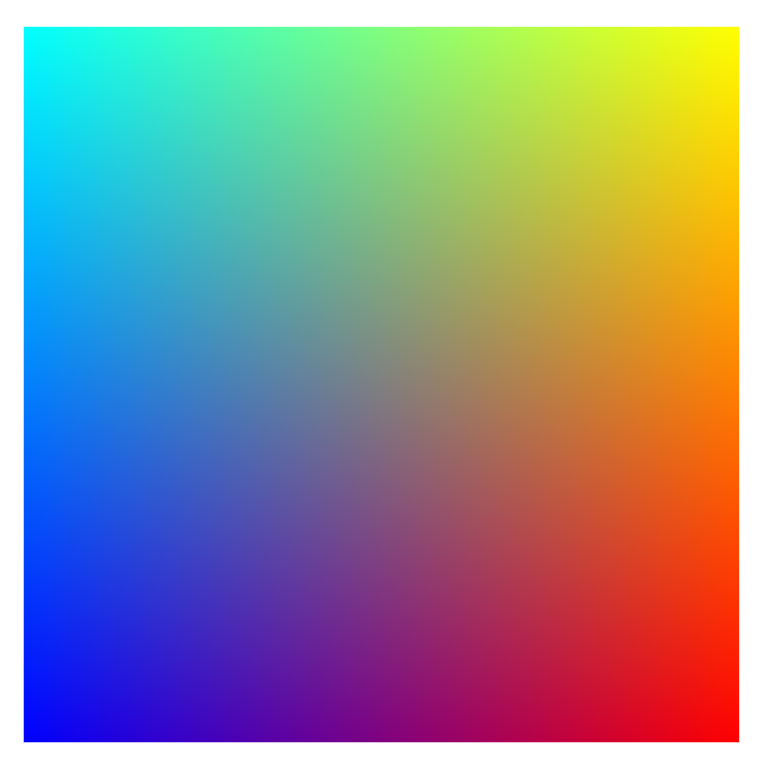
Write a Shadertoy shader that draws this background.

```glsl
// Draws a square blending blue, red, yellow and cyan corners on a white page.

const vec3 PAGE_WHITE = vec3(1.0);
const vec3 BLUE = vec3(0.0, 0.0, 1.0);
const vec3 RED = vec3(1.0, 0.0, 0.0);
const vec3 CYAN = vec3(0.0, 1.0, 1.0);
const vec3 YELLOW = vec3(1.0, 1.0, 0.0);

// Square placement in units of the canvas height, from the canvas centre
const vec2 SQUARE_CENTER = vec2(-0.0007, -0.0007);
const float SQUARE_HALF = 0.4658;

// Signed distance to an axis-aligned square
float squareDistance(vec2 p, float halfSize) {
    vec2 d = abs(p) - halfSize;
    return length(max(d, 0.0)) + min(max(d.x, d.y), 0.0);
}

// Bilinear blend of the four corner colours
vec3 cornerBlend(vec2 t, vec3 lowerLeft, vec3 lowerRight, vec3 upperLeft, vec3 upperRight) {
    return mix(mix(lowerLeft, lowerRight, t.x), mix(upperLeft, upperRight, t.x), t.y);
}

// Edge coverage smoothed over one pixel
float coverage(float dist, float pixel) {
    return clamp(0.5 - dist / pixel, 0.0, 1.0);
}

void mainImage(out vec4 fragColor, in vec2 fragCoord) {
    float pixel = 1.0 / iResolution.y;
    vec2 p = (fragCoord - 0.5 * iResolution.xy) * pixel - SQUARE_CENTER;

    // Gradient over the square
    vec2 t = clamp(p / (2.0 * SQUARE_HALF) + 0.5, 0.0, 1.0);
    vec3 gradient = cornerBlend(t, BLUE, RED, CYAN, YELLOW);

    // Square over the page
    float mask = coverage(squareDistance(p, SQUARE_HALF), pixel);
    fragColor = vec4(mix(PAGE_WHITE, gradient, mask), 1.0);
}
```
